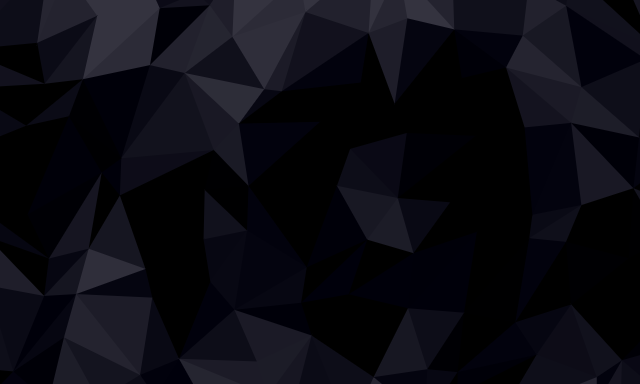
Give the GLSL for this background, as a WebGL 1 fragment shader.

```glsl
precision highp float;
// Dark low-poly background: a jittered grid is split into flat triangles.
// Each facet takes one tone from a broad light field plus its own random
// offset, so that lit clusters stand against near-black hollows.

uniform vec2 u_resolution;

#define ROWS 7.0          // grid cells per canvas height
#define JITTER 0.84       // share of a cell that a vertex may wander in
#define BASE_TONE 0.031   // mean level before light and shade
#define TOP_LIGHT 0.09    // extra light along the top
#define COLUMN_LIGHT 0.05 // strength of the upright bright bands
#define HOLLOW_DEPTH 0.11 // darkening of the lower right
#define CLOUD_RANGE 0.24  // span of the smooth noise
#define FACET_RANGE 0.16  // span of the random offset per facet
#define MAX_TONE 0.205    // brightest facet
#define BLUE_TINT 0.043   // blue added to every tone

float hash(vec2 p) {
  vec3 q = fract(p.xyx * vec3(0.1031, 0.1030, 0.0973));
  q += dot(q, q.yzx + 33.33);
  return fract((q.x + q.y) * q.z);
}

float valueNoise(vec2 p) {
  vec2 i = floor(p);
  vec2 f = fract(p);
  f = f * f * (3.0 - 2.0 * f);
  float low = mix(hash(i), hash(i + vec2(1.0, 0.0)), f.x);
  float high = mix(hash(i + vec2(0.0, 1.0)), hash(i + 1.0), f.x);
  return mix(low, high, f.y);
}

float cross2(vec2 a, vec2 b) {
  return a.x * b.y - a.y * b.x;
}

// Grid vertex, moved at random inside its own cell
vec2 vertex(vec2 cell) {
  vec2 offset = vec2(hash(cell + 11.0), hash(cell + 47.0)) - 0.5;
  return cell + 0.5 + JITTER * offset;
}

// Twice the signed area, positive when counter-clockwise
float area(vec2 a, vec2 b, vec2 c) {
  return cross2(b - a, c - a);
}

// Signed distance to the line a-b, positive on its left
float leftOf(vec2 p, vec2 a, vec2 b) {
  return cross2(normalize(b - a), p - a);
}

// Antialiased coverage of a counter-clockwise triangle
float coverage(vec2 p, vec2 a, vec2 b, vec2 c, float pixel) {
  float inside = min(leftOf(p, a, b), min(leftOf(p, b, c), leftOf(p, c, a)));
  return clamp(inside / pixel + 0.5, 0.0, 1.0);
}

// Flat colour of a facet from its centre and a random seed
vec3 facetColor(vec2 center, vec2 seed) {
  float aspect = u_resolution.x / u_resolution.y;
  vec2 pos = center / ROWS;
  vec2 toHollow = pos - vec2(0.74 * aspect, 0.3);

  float tone = BASE_TONE;
  tone += TOP_LIGHT * smoothstep(0.55, 1.0, pos.y);
  tone += COLUMN_LIGHT * cos(27.0 * (pos.x / aspect - 0.16));
  tone -= HOLLOW_DEPTH * exp(-dot(toHollow, toHollow) / 0.176);
  tone += CLOUD_RANGE * (valueNoise(pos * 4.0 + 20.0) - 0.5);
  tone += FACET_RANGE * (hash(seed) - 0.5);
  tone = min(tone, MAX_TONE);

  // Clipping at zero leaves blue-black, then pure black, facets
  return max(vec3(tone, tone * 0.98, tone + BLUE_TINT), 0.0);
}

void main() {
  vec2 p = gl_FragCoord.xy / u_resolution.y * ROWS;
  float pixel = ROWS / u_resolution.y;
  vec2 home = floor(p);
  vec3 sum = vec3(0.0);
  float weight = 0.0;

  // Only four quads can reach into the current cell
  for (int j = -1; j <= 0; j++) {
    for (int i = -1; i <= 0; i++) {
      vec2 cell = home + vec2(float(i), float(j));
      vec2 a = vertex(cell);
      vec2 b = vertex(cell + vec2(1.0, 0.0));
      vec2 c = vertex(cell + vec2(1.0, 1.0));
      vec2 d = vertex(cell + vec2(0.0, 1.0));

      // Split along the diagonal that gives the fuller triangles
      float splitAC = min(area(a, b, c), area(a, c, d));
      float splitBD = min(area(a, b, d), area(b, c, d));
      if (splitBD > splitAC) {
        vec2 first = a;
        a = b;
        b = c;
        c = d;
        d = first;
      }

      float lower = coverage(p, a, b, c, pixel);
      float upper = coverage(p, a, c, d, pixel);
      sum += lower * facetColor((a + b + c) / 3.0, cell + 71.0);
      sum += upper * facetColor((a + c + d) / 3.0, cell + 139.0);
      weight += lower + upper;
    }
  }
  gl_FragColor = vec4(sum / max(weight, 0.001), 1.0);
}
```
